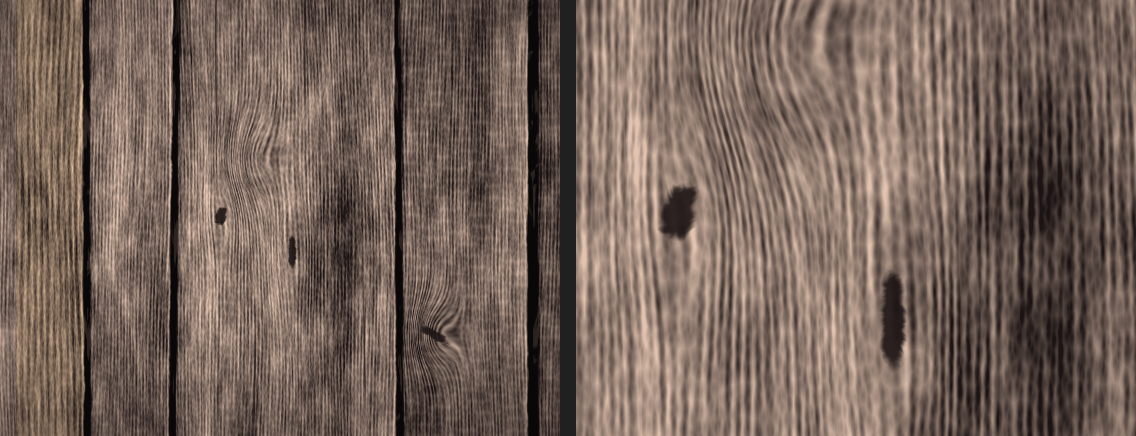
Left: the whole. Right: its middle third, enlarged.
Write a WebGL 1 fragment shader that draws this texture.

```glsl
precision highp float;
uniform vec2 u_resolution;

vec2 hash2(vec2 c) {
  return fract(sin(vec2(dot(c, vec2(127.1, 311.7)), dot(c, vec2(269.5, 183.3)))) * 43758.5);
}

// Cellular noise: distance to the nearest scattered point
float cells(vec2 p) {
  vec2 base = floor(p), f = fract(p);
  float nearest = 2.0;
  for (int j = -1; j <= 1; j++) {
    for (int i = -1; i <= 1; i++) {
      vec2 o = vec2(float(i), float(j));
      nearest = min(nearest, length(o + hash2(base + o) - f));
    }
  }
  return nearest;
}

// Layered, turned and folded sines, roughly -0.7 to 0.7
float waves(vec2 p) {
  float sum = 0.0, amp = 0.5;
  for (int i = 0; i < 5; i++) {
    p = mat2(0.8, 0.6, -0.6, 0.8) * p * 1.7 + 1.3;
    p += 0.8 * sin(p.yx);
    sum += amp * sin(p.x) * sin(p.y);
    amp *= 0.62;
  }
  return sum;
}

float bump(vec2 uv, vec2 center, vec2 size) {
  vec2 d = (uv - center) / size;
  return exp(-dot(d, d));
}

// Grain lines pushed apart around a knot
float spread(vec2 uv, vec2 center, vec2 size) {
  return (uv.x - center.x) * bump(uv, center, size);
}

float knotHole(vec2 uv, vec2 center, vec2 size, float slant) {
  vec2 d = uv - center;
  d.y += slant * d.x;
  return 1.0 - smoothstep(0.6, 1.15, length(d / size) + 0.6 * waves(uv * vec2(60.0, 35.0)));
}

float crack(vec2 uv, float x, float low, float high) {
  float d = abs(uv.x - x - 0.002 * sin(uv.y * 9.0 + x * 40.0));
  float ends = smoothstep(low, low + 0.12, uv.y) * (1.0 - smoothstep(high - 0.12, high, uv.y));
  return ends * (1.0 - smoothstep(0.0006, 0.0024, d));
}

void main() {
  vec2 uv = gl_FragCoord.xy / u_resolution;
  float x = uv.x, y = uv.y, pixel = 1.0 / u_resolution.x;

  // Gaps between planks, with worn rims
  vec4 centers = vec4(0.156, 0.308, 0.714, 0.952) + y * vec4(-0.002, 0.007, -0.004, 0.0);
  vec4 halves = vec4(0.006, 0.0062, 0.0068 - 0.0015 * y, 0.0095);
  float plank = 0.0, gap = 0.0, rim = 0.0, shade = 0.0;
  for (int i = 0; i < 4; i++) {
    float s = x - centers[i] + 0.0022 * waves(vec2(float(i) * 9.0 + sign(x - centers[i]), y * 14.0));
    float d = abs(s) - halves[i];
    plank += step(centers[i], x);
    gap = max(gap, 1.0 - smoothstep(-pixel, pixel, d));
    rim += exp(-pow((s + halves[i] + 0.003) / 0.0022, 2.0));
    shade += exp(-max(d, 0.0) / 0.005) * step(0.0, s);
  }

  // Grain coordinate, bent by slow drift and by the knots
  vec2 eye = vec2(0.777, 0.231);
  float g = x + 0.006 * sin(y * 3.0 + plank * 2.0) + 0.002 * sin(y * 8.0 + plank * 5.0 + x * 25.0);
  g -= 0.55 * spread(uv, vec2(0.395, 0.507), vec2(0.03, 0.09));
  g -= 0.5 * spread(uv, vec2(0.522, 0.42), vec2(0.03, 0.12));
  g += 0.03 * bump(uv, vec2(0.449, 0.632), vec2(0.05, 0.09));
  g += 0.045 * bump(uv, eye, vec2(0.04, 0.075));
  float shifted = g + plank * 3.7;

  // Growth lines: broad ridges on the left plank, fine ones elsewhere
  float coarse = step(x, centers.x) * step(0.028, x);
  float phase = 2.5 * waves(vec2(shifted * 22.0, y * 1.6));
  float line = sin(g * 6.2832 * mix(165.0, 88.0, coarse) + phase);
  line *= 0.75 + 0.6 * waves(vec2(shifted * 35.0, y * 6.0)) + 0.3 * coarse;

  // Long fibres, short pores and weathered patches
  float fibre = cells(vec2(shifted * 210.0, y * 13.0));
  float pore = cells(vec2(shifted * 290.0, y * 75.0));
  float patches = waves(vec2(shifted * 13.0, y * 2.2));
  float scuffs = waves(vec2(shifted * 45.0, y * 16.0));
  float streak = waves(vec2(shifted * 48.0, y * 1.2));

  float tone = 0.61 - 0.035 * plank + 0.07 * coarse;
  tone += 0.17 * line + 0.45 * (fibre - 0.45) + 0.28 * (pore - 0.45);
  tone += 0.26 * patches + 0.12 * scuffs + 0.16 * streak;
  tone -= 0.12 * bump(uv, vec2(0.617, 0.62), vec2(0.03, 0.5));
  tone -= 0.13 * bump(uv, vec2(0.44, 0.66), vec2(0.04, 0.12));
  tone -= 0.15 * bump(uv, eye, vec2(0.035, 0.06));
  tone += 0.12 * bump(uv, vec2(0.385, 0.53), vec2(0.025, 0.1));
  tone += 0.25 * rim - 0.3 * shade;

  // Cracks and knot holes
  float split = crack(uv, 0.387, 0.65, 1.2) + crack(uv, 0.454, -0.2, 0.32);
  split += crack(uv, 0.546, 0.72, 1.2) + crack(uv, 0.65, 0.0, 0.4);
  float hole = knotHole(uv, vec2(0.395, 0.507), vec2(0.0105, 0.021), 0.0);
  hole = max(hole, knotHole(uv, vec2(0.522, 0.42), vec2(0.0065, 0.032), 0.0));
  hole = max(hole, knotHole(uv, eye, vec2(0.021, 0.012), 0.7));
  tone *= (1.0 - 0.6 * min(split, 1.0)) * (1.0 - 0.9 * hole);

  // Darkened borders and final colour
  vec2 q = uv - 0.5;
  tone *= 1.1 - 0.95 * dot(q, q);
  vec3 wood = mix(vec3(0.11, 0.08, 0.08), vec3(0.80, 0.69, 0.62), clamp(tone, 0.0, 1.12));
  wood *= mix(vec3(1.0), vec3(1.02, 1.0, 0.92), coarse);
  vec3 gapColor = vec3(0.035, 0.028, 0.03) + 0.14 * smoothstep(0.25, 0.6, scuffs) * vec3(1.0, 0.8, 0.7);
  gl_FragColor = vec4(mix(wood, gapColor, gap), 1.0);
}
```
